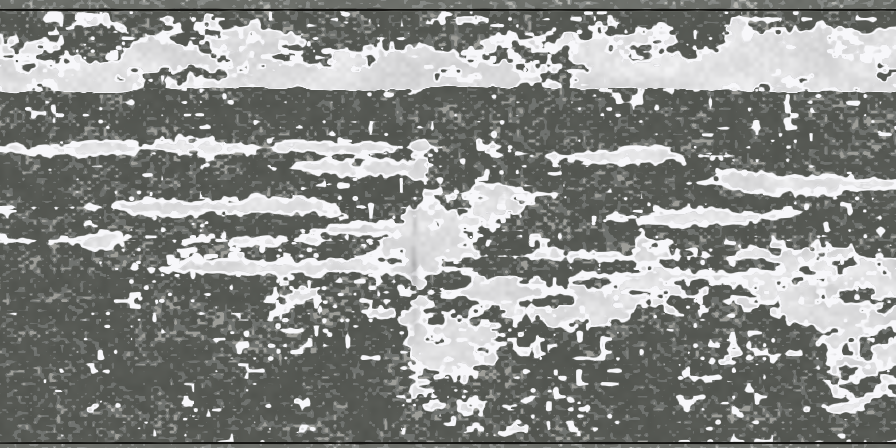
This texture is drawn by a Shadertoy shader. Its source:

```glsl
// Worn grey paint on a pale board: ragged white chips, long horizontal scrapes
// and one vertical scar. Layered value noise is biased by soft masks for each
// damaged zone, then cut at zero to give crisp edges with a white rim.

float hash(vec2 p) {
    return fract(sin(dot(p, vec2(127.1, 311.7))) * 43758.5453);
}

float noise(vec2 p) {
    vec2 i = floor(p), f = fract(p);
    f = f * f * (3.0 - 2.0 * f);
    return mix(mix(hash(i), hash(i + vec2(1, 0)), f.x),
               mix(hash(i + vec2(0, 1)), hash(i + vec2(1, 1)), f.x), f.y);
}

// Soft elliptical zone, 1 at its centre
float zone(vec2 p, vec2 centre, vec2 radius) {
    vec2 q = (p - centre) / radius;
    return exp(-dot(q, q));
}

// Ragged grain, wider than tall, centred on zero
float grain(vec2 p) {
    return 0.45 * noise(p * vec2(9.0, 24.0)) + 0.30 * noise(p * vec2(30.0, 46.0) + 7.0)
         + 0.25 * noise(p * vec2(80.0, 95.0) + 19.0) - 0.5;
}

// Tapered horizontal scrapes, positive inside
float scrapes(vec2 p) {
    float best = -1.0;
    for (int i = 0; i < 13; i++) {
        float k = float(i);
        vec2 centre = vec2(0.25 + 1.6 * fract(k * 0.618 + 0.1),
                           0.67 - 0.027 * k + 0.012 * hash(vec2(k, 3.0)));
        float halfLength = 0.13 + 0.36 * hash(vec2(k, 5.0));
        float thickness = 0.009 + 0.012 * hash(vec2(k, 8.0));
        float u = (p.x - centre.x) / halfLength;
        best = max(best, thickness * (1.0 - u * u) - abs(p.y - centre.y));
    }
    return best;
}

// Where the paint is gone: positive on bare board
float bareBoard(vec2 p) {
    float g = grain(p);
    float patchy = noise(p * vec2(2.5, 5.0) + 31.0) - 0.5;

    // Upper band, sharp below and ragged above
    float edge = 0.79 + 0.016 * noise(vec2(p.x * 4.0, 2.0));
    float band = smoothstep(edge - 0.006, edge + 0.006, p.y)
               * (1.0 - smoothstep(0.83, 1.0, p.y));

    // Worn zones and the vertical scar
    float wear = 0.50 * band
               + 0.46 * zone(p, vec2(1.72, 0.33), vec2(0.58, 0.16))
               + 0.36 * zone(p, vec2(1.02, 0.15), vec2(0.13, 0.16))
               + 0.38 * zone(p, vec2(1.00, 0.50), vec2(0.15, 0.09))
               + 0.14 * zone(p, vec2(0.70, 0.36), vec2(0.25, 0.10))
               + 0.15 * zone(p, vec2(1.00, 0.10), vec2(1.20, 0.02));
    float scarX = 0.93 + 0.012 * (noise(vec2(p.y * 14.0, 5.0)) - 0.5);
    float scar = zone(p, vec2(scarX, 0.47), vec2(0.024, 0.36));
    float cover = g + 0.22 * patchy + wear + 0.32 * scar - 0.32;

    // Scrapes and small loose chips
    cover = max(cover, 9.0 * scrapes(p) + 0.55 * g);
    float chips = 0.7 * noise(p * vec2(58.0, 70.0) + 43.0) + 0.3 * noise(p * 9.0 + 3.0);
    return max(cover, 0.6 * (chips - 0.79));
}

// Grey paint with fine lighter flecks
vec3 paint(vec2 p) {
    float s = 0.7 * noise(p * vec2(115.0, 140.0) + 11.0) + 0.3 * noise(p * vec2(16.0, 24.0));
    vec3 c = vec3(0.335, 0.345, 0.325) + 0.03 * (noise(p * 60.0) - 0.5);
    c = mix(c, vec3(0.44, 0.45, 0.44), smoothstep(0.58, 0.65, s));
    return mix(c, vec3(0.62, 0.62, 0.60), smoothstep(0.74, 0.82, s));
}

void mainImage(out vec4 fragColor, in vec2 fragCoord) {
    vec2 p = fragCoord / iResolution.y;
    float pixel = 1.0 / iResolution.y;
    float cover = bareBoard(p);
    float soft = clamp(fwidth(cover), 0.004, 0.06) * 0.7;

    // Bare board: white rim, greyer and smudged within
    float smudge = noise(p * vec2(12.0, 20.0) + 5.0) * 0.6 + noise(p * 90.0) * 0.4;
    vec3 board = mix(vec3(0.97, 0.97, 0.98), vec3(0.89, 0.89, 0.895) - 0.16 * (smudge - 0.4),
                     smoothstep(0.09, 0.13, cover));
    board -= 0.12 * smoothstep(0.02, 0.0, abs(cover - 0.10)) * noise(p * 40.0);
    board -= 0.22 * zone(p, vec2(0.925, 0.45), vec2(0.008, 0.15)) * noise(p * vec2(70.0, 30.0));

    // Painted margins at top and bottom stay whole
    float inner = smoothstep(0.010, 0.016, p.y) * (1.0 - smoothstep(0.972, 0.978, p.y));
    vec3 surface = paint(p);
    vec3 color = mix(surface + 0.09 * (1.0 - inner), board,
                     smoothstep(-soft, soft, cover) * inner);

    // Dark seams along both margins
    float seam = min(abs(p.y - 0.978), abs(p.y - 0.011));
    float seamWidth = 0.0015 + 0.0015 * noise(vec2(p.x * 25.0, floor(p.y * 2.0)));
    color = mix(color, vec3(0.08, 0.08, 0.07),
                1.0 - smoothstep(seamWidth - 0.5 * pixel, seamWidth + 0.5 * pixel, seam));

    fragColor = vec4(clamp(color, 0.0, 1.0), 1.0);
}
```
